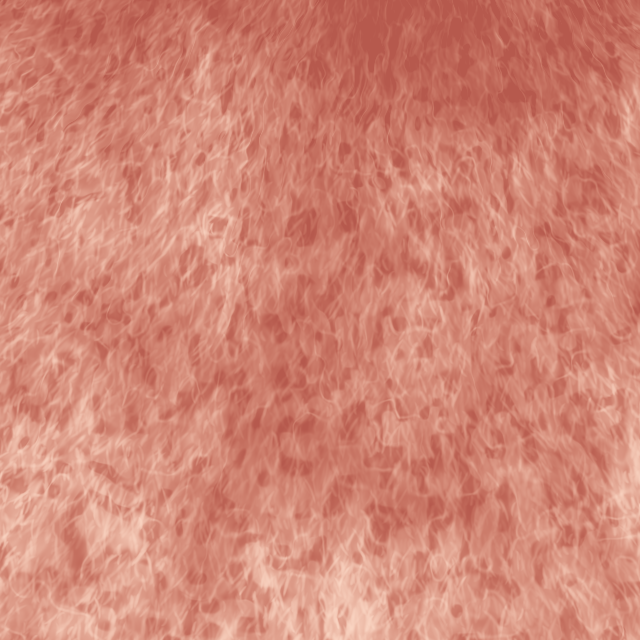
Write a WebGL 2 fragment shader that draws this texture.

```glsl
#version 300 es
precision highp float;

uniform vec2 u_resolution;
out vec4 fragColor;

vec2 hash2(vec2 p) {
    vec3 q = fract(p.xyx * vec3(0.1031, 0.1030, 0.0973));
    q += dot(q, q.yzx + 33.33);
    return fract((q.xx + q.yz) * q.zy);
}

float noise(vec2 p) {
    vec2 i = floor(p), f = fract(p);
    f = f * f * (3.0 - 2.0 * f);
    float low = mix(hash2(i).x, hash2(i + vec2(1, 0)).x, f.x);
    float high = mix(hash2(i + vec2(0, 1)).x, hash2(i + vec2(1, 1)).x, f.x);
    return mix(low, high, f.y);
}

float fbm(vec2 p) {
    float sum = 0.0, amplitude = 0.5;
    for (int i = 0; i < 4; i++) {
        sum += amplitude * noise(p);
        p = mat2(1.6, 1.2, -1.2, 1.6) * p + 7.3;
        amplitude *= 0.5;
    }
    return sum / 0.9375;
}

// Fur fans out from a point above the canvas: x is the lean, y the distance.
vec2 fan(vec2 p) {
    vec2 d = vec2(0.60, 1.5) - p;
    return vec2(atan(d.x, d.y), length(d));
}

// Coverage of one layer of short, curved, tapering hairs, one per cell.
float hairLayer(vec2 p, float layer, float pixel) {
    const float cells = 32.0;
    vec2 shift = hash2(vec2(layer, 5.0)) + layer * 17.0;
    vec2 cell = floor(p * cells + shift);
    float bare = 1.0;
    for (int y = -1; y <= 1; y++) {
        for (int x = -1; x <= 1; x++) {
            vec2 id = cell + vec2(x, y);
            vec2 place = hash2(id), shape = hash2(id + 71.7), look = hash2(id + 139.1);
            vec2 root = (id + place - shift) / cells;
            float lean = fan(root).x + (shape.x - 0.5) * 1.2;
            float c = cos(lean), s = sin(lean);
            vec2 d = p - root;
            vec2 q = vec2(c * d.x - s * d.y, s * d.x + c * d.y);
            float along = q.y / mix(0.009, 0.025, shape.y);
            float across = abs(q.x + (look.x - 0.5) * 0.008 * along * along);
            float taper = 1.0 - along * along;
            if (taper <= 0.0) continue;
            float width = mix(0.0026, 0.0050, place.x) * sqrt(taper) + 0.5 * pixel;
            float strength = mix(0.2, 0.7, look.y * look.y) * smoothstep(0.0, 0.7, taper);
            bare *= 1.0 - strength * (1.0 - smoothstep(0.0, width, across));
        }
    }
    return 1.0 - bare;
}

void main() {
    vec2 p = gl_FragCoord.xy / u_resolution.y;
    float pixel = 1.0 / u_resolution.y;

    // Hairs
    float bare = 1.0;
    for (int i = 0; i < 7; i++) bare *= 1.0 - hairLayer(p, float(i), pixel);
    float hair = 1.0 - bare;

    // Broad patches, clumps, crossing wisps and red gaps along the fur
    vec2 warp = vec2(noise(p * 9.0), noise(p * 9.0 + 31.0)) - 0.5;
    vec2 ripple = vec2(noise(p * 60.0), noise(p * 60.0 + 17.0)) - 0.5;
    vec2 flow = fan(p + 0.04 * warp + 0.008 * ripple) + 3.0;
    float patches = fbm(p * vec2(6.0, 4.5) + 3.9) - 0.5;
    float clumps = fbm(flow * vec2(36.0, 20.0)) - 0.5;
    float wisps = 1.0 - smoothstep(0.0, 0.13, abs(noise(flow * vec2(48.0, 27.0) + 5.0) - 0.5));
    float gaps = smoothstep(0.52, 0.76, noise(flow * vec2(72.0, 42.0) + 11.0));
    float streaks = noise(flow * vec2(190.0, 55.0)) - 0.5;

    // Combined tone, lighter towards the bottom, with softened highlights
    float tone = -0.26 + (0.5 - p.y) * 1.5;
    tone += 0.25 * smoothstep(0.25, 0.0, p.y) - 0.35 * smoothstep(0.85, 1.0, p.y);
    tone += 2.8 * patches + 1.5 * clumps + 0.5 * streaks + 0.4 * wisps;
    tone += hair * (1.05 + 0.8 * patches) - 1.0 * gaps * (1.0 - 0.6 * hair) * (1.0 - 0.6 * wisps);
    float excess = max(tone - 1.0, 0.0);
    tone = max(min(tone, 1.0) + excess / (1.0 + 0.4 * excess), -2.1);

    // Red skin through pink to cream
    vec3 color = vec3(0.836, 0.550, 0.478)
               + vec3(0.067, 0.123, 0.117) * tone
               + vec3(0.004, 0.013, 0.016) * tone * tone;
    fragColor = vec4(clamp(color, 0.0, 1.0), 1.0);
}
```
